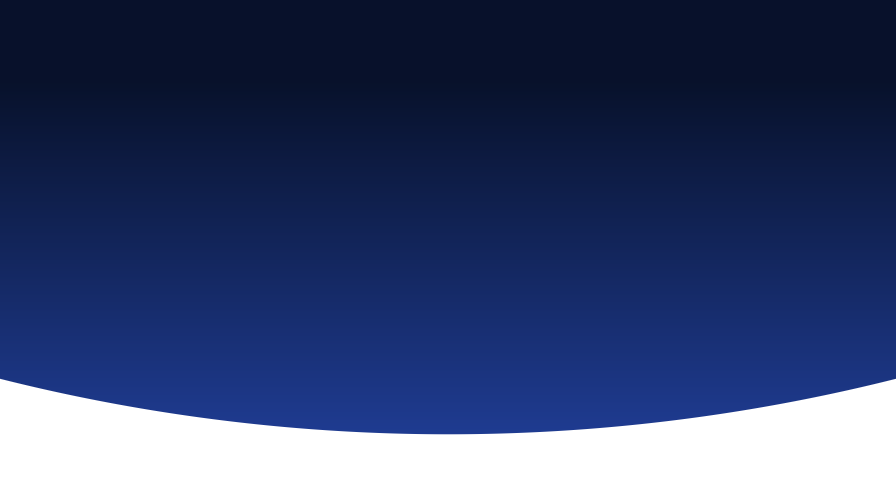
This background is drawn by a WebGL 1 fragment shader. Its source:

```glsl
precision highp float;

uniform vec2 u_resolution;

const vec3 NIGHT = vec3(0.030, 0.068, 0.168);
const vec3 ROYAL = vec3(0.120, 0.232, 0.568);
const vec3 PAPER = vec3(1.0);

const float FADE_TOP = 0.831;     // height where the dark band ends
const float ARC_LOW = 0.1027;     // lowest point of the curved edge
const float ARC_SIDE = 0.2174;    // height of the edge at both sides

// Vertical blend that stays flat beyond its two ends
vec3 verticalFade(float y, float low, float high, vec3 lowColor, vec3 highColor) {
    return mix(lowColor, highColor, clamp((y - low) / (high - low), 0.0, 1.0));
}

// Radius of a circle from its half chord and its sagitta
float arcRadius(float halfChord, float sagitta) {
    return (halfChord * halfChord + sagitta * sagitta) / (2.0 * sagitta);
}

// Signed distance to a circle, negative inside
float circleDistance(vec2 p, vec2 center, float radius) {
    return length(p - center) - radius;
}

// Antialiased coverage of the inside of a shape
float coverage(float distance, float pixel) {
    return clamp(0.5 - distance / pixel, 0.0, 1.0);
}

void main() {
    // Canvas height is one unit, x is centered
    float pixel = 1.0 / u_resolution.y;
    vec2 p = (gl_FragCoord.xy - vec2(0.5 * u_resolution.x, 0.0)) * pixel;
    float halfWidth = 0.5 * u_resolution.x * pixel;

    // Night sky gradient
    vec3 sky = verticalFade(p.y, ARC_LOW, FADE_TOP, ROYAL, NIGHT);

    // Wide circular edge along the bottom
    float radius = arcRadius(halfWidth, ARC_SIDE - ARC_LOW);
    float edge = circleDistance(p, vec2(0.0, ARC_LOW + radius), radius);

    // The circle only bounds the sky from below
    float inside = max(coverage(edge, pixel), step(ARC_SIDE + pixel, p.y));

    gl_FragColor = vec4(mix(PAPER, sky, inside), 1.0);
}
```
